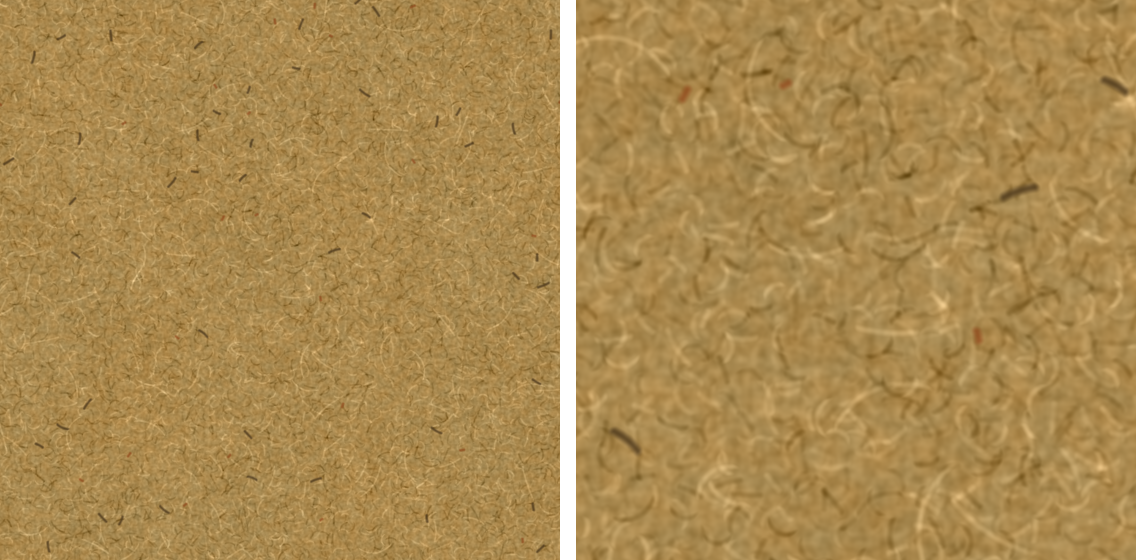
Left, the full canvas; right, a detail of the centre.
A three.js fragment shader for this texture:

```glsl
varying vec2 vUv;

const vec3 PAPER = vec3(0.667, 0.537, 0.307);
const vec3 TONE_TINT = vec3(1.03, 1.0, 0.97);
const vec3 WARM_SHIFT = vec3(0.030, -0.004, -0.028);
const vec3 FLECK_COLOR = vec3(0.29, 0.21, 0.10);
const vec3 RUST_COLOR = vec3(0.55, 0.25, 0.08);

const float GRAIN_SCALE = 125.0;
const float GRAIN_AMOUNT = 0.085;
const float FINE_SCALE = 205.0;
const float FINE_AMOUNT = 0.055;
const float MOTTLE_SCALE = 24.0;
const float MOTTLE_AMOUNT = 0.032;
const float CLOUD_SCALE = 5.0;
const float CLOUD_AMOUNT = 0.018;
const float HUE_SCALE = 60.0;

const float SHORT_AMOUNT = 0.085;
const float MEDIUM_AMOUNT = 0.085;
const float PALE_AMOUNT = 0.085;
const float FIBRE_WIDTH = 0.0030;
const float FLECK_WIDTH = 0.0042;
const float MAX_BEND = 0.9;
const float TAU = 6.2831853;

vec3 hash3(vec2 p) {
  vec3 q = fract(p.xyx * vec3(0.1031, 0.1030, 0.0973));
  q += dot(q, q.yxz + 33.33);
  return fract((q.xxy + q.yzz) * q.zyx);
}

float cornerGradient(vec2 cell, vec2 offset) {
  float angle = TAU * hash3(cell).x;
  return dot(vec2(cos(angle), sin(angle)), offset);
}

float gradientNoise(vec2 p) {
  vec2 cell = floor(p);
  vec2 f = fract(p);
  vec2 blend = f * f * f * (f * (f * 6.0 - 15.0) + 10.0);
  vec2 right = vec2(1.0, 0.0);
  vec2 up = vec2(0.0, 1.0);
  float low = mix(cornerGradient(cell, f),
                  cornerGradient(cell + right, f - right), blend.x);
  float high = mix(cornerGradient(cell + up, f - up),
                   cornerGradient(cell + 1.0, f - 1.0), blend.x);
  return mix(low, high, blend.y);
}

// Scattered curved fibres, one candidate per cell.
// Returns x: cover with a random sign and strength, y: plain cover.
vec2 fibres(vec2 uv, float cells, float halfLength, float width,
            float density, float seed) {
  vec2 p = uv * cells + seed;
  vec2 home = floor(p);
  vec2 sum = vec2(0.0);
  for (int j = -1; j <= 1; j++) {
    for (int i = -1; i <= 1; i++) {
      vec2 cell = home + vec2(float(i), float(j));
      vec3 place = hash3(cell + 17.0);
      vec3 shape = hash3(cell + 371.0);
      float angle = TAU * place.z;
      vec2 axis = vec2(cos(angle), sin(angle));
      vec2 d = p - cell - place.xy;
      float along = dot(d, axis);
      float across = dot(d, vec2(-axis.y, axis.x));
      across += (shape.x - 0.5) * 2.0 * MAX_BEND * along * along;
      float reach = halfLength * mix(0.5, 1.0, shape.y);
      float dist = length(vec2(max(abs(along) - reach, 0.0), across));
      float cover = 1.0 - smoothstep(0.0, width * cells, dist);
      float present = step(fract(shape.z * 7.31 + place.x), density);
      sum += cover * present * vec2(shape.z * 2.0 - 1.0, 1.0);
    }
  }
  return sum;
}

void main() {
  // Pressed pulp: cloudy mottling under fine grain
  float tone = CLOUD_AMOUNT * gradientNoise(vUv * CLOUD_SCALE + 3.7);
  tone += MOTTLE_AMOUNT * gradientNoise(vUv * MOTTLE_SCALE + 41.3);
  tone += GRAIN_AMOUNT * gradientNoise(vUv * GRAIN_SCALE + 11.9);
  tone += FINE_AMOUNT * gradientNoise(vUv * FINE_SCALE + 73.1);

  // Matted fibres, light and dark
  tone += SHORT_AMOUNT * fibres(vUv, 72.0, 0.6, FIBRE_WIDTH, 1.0, 5.3).x;
  tone += SHORT_AMOUNT * fibres(vUv, 61.0, 0.6, FIBRE_WIDTH, 1.0, 140.6).x;
  tone += MEDIUM_AMOUNT * fibres(vUv, 34.0, 0.5, FIBRE_WIDTH, 0.8, 260.2).x;

  // Sparse long pale strands and short shadows
  tone += PALE_AMOUNT * fibres(vUv, 17.0, 0.55, FIBRE_WIDTH, 0.35, 310.4).y;
  tone -= MEDIUM_AMOUNT * fibres(vUv, 31.0, 0.28, FIBRE_WIDTH, 0.35, 420.8).y;

  float warmth = gradientNoise(vUv * HUE_SCALE + 91.7)
               + 0.5 * gradientNoise(vUv * CLOUD_SCALE + 57.2);
  vec3 color = PAPER + tone * TONE_TINT + warmth * WARM_SHIFT;

  // Bark flecks and rare rust specks
  float fleck = fibres(vUv, 19.0, 0.19, FLECK_WIDTH, 0.12, 530.1).y;
  float rust = fibres(vUv, 23.0, 0.08, FLECK_WIDTH, 0.05, 610.9).y;
  color = mix(color, FLECK_COLOR, 0.75 * min(fleck, 1.0));
  color = mix(color, RUST_COLOR, 0.65 * min(rust, 1.0));

  gl_FragColor = vec4(clamp(color, 0.0, 1.0), 1.0);
}
```
